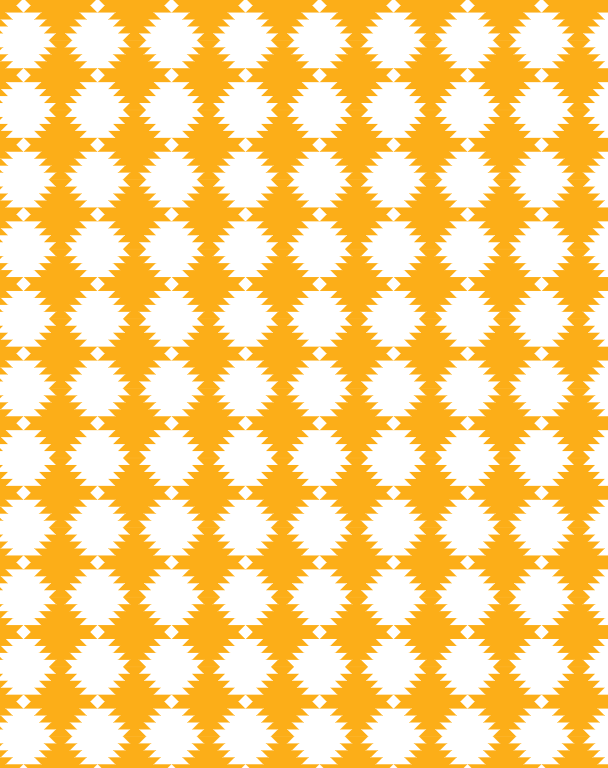
Write a Shadertoy shader that draws this pattern.

```glsl
// Serrated white medallions stacked in columns on amber, a small diamond between each pair.
// One cell is folded into a quadrant; a tapered core joins a loop of teeth that flare
// away from the middle, all as distance functions (a cell is ten tooth rows high).

const vec3 AMBER = vec3(0.988, 0.682, 0.094);
const vec3 WHITE = vec3(1.0);
const float ROW = 0.009063;               // tooth row height, in canvas heights
const vec2 CELL = vec2(10.632, 10.0);     // repeat size, in rows
const vec2 ORIGIN = vec2(0.3197, 0.6302); // centre of one small diamond
const int TEETH = 4;                      // teeth per quadrant
const float REACH = 4.65;                 // half width at the widest tooth
const float TAPER = 0.70;                 // narrowing from one tooth to the next
const float SLANT = 1.00;                 // sideways flare of a tooth over one row
const float DIAMOND = 1.03;               // half diagonal of the small diamond
const float SEAM_WIDTH = 0.05;
const float SEAM_STRENGTH = 0.08;

// Distance to a line starting at x = reach, y = 0 and narrowing by slope per unit.
float slantedEdge(vec2 q, float reach, float slope) {
    return (q.x + slope * q.y - reach) / sqrt(1.0 + slope * slope);
}

float medallion(vec2 q) {
    // The core runs through the notches, so rows join without seams.
    float notch = REACH - SLANT;
    float d = max(slantedEdge(q, notch, TAPER), q.y - float(TEETH));
    for (int i = 0; i < TEETH; i++) {
        float k = float(i);
        float base = i == 0 ? -1.0 : k;
        // Each tooth widens outwards and ends in a flat edge.
        float side = slantedEdge(q - vec2(0.0, k), notch - TAPER * k, -SLANT);
        d = min(d, max(side, max(base - q.y, q.y - k - 1.0)));
    }
    return d;
}

float smallDiamond(vec2 q) {
    return (q.x + abs(q.y - 0.5 * CELL.y) - DIAMOND) * 0.70711;
}

float coverage(float d, float pixel) {
    return clamp(0.5 - d / pixel, 0.0, 1.0);
}

void mainImage(out vec4 fragColor, in vec2 fragCoord) {
    float pixel = 1.0 / (iResolution.y * ROW);
    vec2 p = (fragCoord / iResolution.y - ORIGIN) / ROW;

    // Fold each cell about the centre of its medallion.
    p.x += 0.5 * CELL.x;
    vec2 q = abs(mod(p, CELL) - 0.5 * CELL);

    // Faint hairline where the rows of cells meet.
    float seam = SEAM_STRENGTH * coverage(q.y - SEAM_WIDTH, pixel);
    vec3 color = mix(AMBER, WHITE, seam);

    float shape = min(medallion(q), smallDiamond(q));
    color = mix(color, WHITE, coverage(shape, pixel));
    fragColor = vec4(color, 1.0);
}
```
